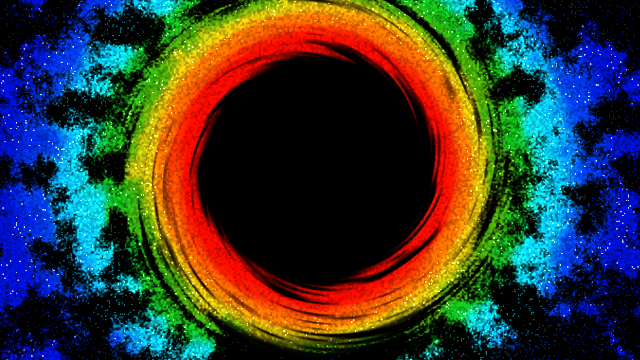
A Shadertoy shader for this background:

```glsl
// A dark disc ringed by spiralling streaks that shift from red to green,
// then break up into cyan and blue clouds scattered with bright specks.
// Streaks are noise on a sheared polar grid; clouds are layered value noise.

const vec2 CENTRE = vec2(-0.014, 0.030);  // from mid canvas, in heights
const float HOLE_RADIUS = 0.322;
const float RING_RADIUS = 0.408;          // where the streaks are densest
const float TAU = 6.2831853;
const float STREAK_FREQ = 42.0;           // streaks per unit of radius
const vec2 STREAK_WRAP = vec2(8.0, 15.0); // cells per turn, spiral shift
const float CLOUD_FREQ = 13.0;
const float SPECK_FREQ = 190.0;
const vec2 DARK_POCKET = vec2(-0.53, -0.25);
const vec2 BLUE_GLOW = vec2(-0.83, -0.08);

const int STOP_COUNT = 9;
const float STOPS[STOP_COUNT] = float[](
    0.365, 0.425, 0.465, 0.505, 0.575, 0.630, 0.675, 0.770, 0.880);
const vec3 RAMP[STOP_COUNT] = vec3[](
    vec3(1.00, 0.04, 0.00), vec3(1.00, 0.45, 0.00), vec3(0.88, 0.78, 0.04),
    vec3(0.30, 0.68, 0.03), vec3(0.06, 0.72, 0.10), vec3(0.04, 0.86, 0.90),
    vec3(0.03, 0.80, 1.00), vec3(0.01, 0.22, 0.90), vec3(0.00, 0.06, 0.80));

float hash(vec2 cell) {
    vec3 q = fract(cell.xyx * 0.1031);
    q += dot(q, q.yzx + 33.33);
    return fract((q.x + q.y) * q.z);
}

// Maps a cell beyond one full turn back to its twin on the spiral
float wrappedHash(vec2 cell, vec2 wrap) {
    float turn = wrap.x > 0.0 ? floor(cell.x / wrap.x) : 0.0;
    return hash(cell + turn * vec2(-wrap.x, wrap.y));
}

float noise(vec2 p, vec2 wrap) {
    vec2 cell = floor(p);
    vec2 f = fract(p);
    f = f * f * (3.0 - 2.0 * f);
    float low = mix(wrappedHash(cell, wrap),
                    wrappedHash(cell + vec2(1, 0), wrap), f.x);
    float high = mix(wrappedHash(cell + vec2(0, 1), wrap),
                     wrappedHash(cell + vec2(1, 1), wrap), f.x);
    return mix(low, high, f.y);
}

float clouds(vec2 p) {
    float sum = 0.0, weight = 0.5;
    for (int i = 0; i < 5; i++) {
        sum += weight * noise(p, vec2(0.0));
        p = mat2(1.6, 1.2, -1.2, 1.6) * p + 17.3;
        weight *= 0.56;
    }
    return sum / 1.074;
}

float streaks(float radius, float angle) {
    float turns = angle / TAU;
    vec2 p = vec2(turns * STREAK_WRAP.x,
                  radius * STREAK_FREQ - turns * STREAK_WRAP.y);
    return 0.55 * noise(p, STREAK_WRAP)
         + 0.45 * noise(p * 3.0, STREAK_WRAP * 3.0);
}

vec3 spectrum(float radius) {
    vec3 colour = RAMP[0];
    for (int i = 1; i < STOP_COUNT; i++)
        colour = mix(colour, RAMP[i], smoothstep(STOPS[i - 1], STOPS[i], radius));
    return colour;
}

float blob(vec2 p, vec2 middle, float size) {
    vec2 d = (p - middle) / size;
    return exp(-dot(d, d));
}

// Round dots, one at a random place in some of the grid cells
float specks(vec2 p, float chance) {
    vec2 cell = floor(p * SPECK_FREQ);
    vec2 offset = 0.35 + 0.3 * vec2(hash(cell + 51.0), hash(cell + 93.0));
    float d = length(fract(p * SPECK_FREQ) - offset);
    return step(1.0 - chance, hash(cell + 7.0)) * (1.0 - smoothstep(0.2, 0.65, d));
}

void mainImage(out vec4 fragColor, in vec2 fragCoord) {
    vec2 p = (fragCoord - 0.5 * iResolution.xy) / iResolution.y - CENTRE;
    float radius = length(p);
    float angle = atan(p.y, p.x);
    float streak = streaks(radius, angle);
    float cloud = clouds(p * CLOUD_FREQ + 40.0);
    float grain = noise(p * SPECK_FREQ, vec2(0.0));

    // Ring: a raised threshold opens dark gaps away from its middle
    float ringCut = 0.2 + min(0.34, 4.2 * max(abs(radius - RING_RADIUS) - 0.025, 0.0));
    float ring = smoothstep(ringCut - 0.12, ringCut + 0.22, streak);
    ring *= smoothstep(HOLE_RADIUS - 0.012, HOLE_RADIUS + 0.025,
                       radius + 0.04 * (streak - 0.5));

    // Clouds: thick at the sides, thin at the poles, corners and pocket
    float pole = 1.0 - smoothstep(0.38, 0.66, abs(p.x) / max(radius, 0.001));
    float outer = smoothstep(0.66, 0.92, radius);
    float cut = 0.43 + pole * (p.y < 0.0 ? 0.30 : 0.12) + 0.10 * outer;
    cut += 0.12 * smoothstep(0.25, 0.45, abs(p.y)) * smoothstep(0.55, 0.70, radius);
    cut += 0.32 * blob(p, DARK_POCKET, 0.09) - 0.16 * blob(p, BLUE_GLOW, 0.20);
    float body = mix(streak, cloud, smoothstep(0.47, 0.60, radius));
    float haze = smoothstep(cut - 0.09, cut + 0.13, body + 0.16 * (grain - 0.5));

    float toCloud = smoothstep(0.445, 0.53, radius);
    float light = mix(ring, haze, toCloud);
    float tint = radius + mix(0.045 * (streak - 0.5), 0.14 * (cloud - 0.5), toCloud);
    vec3 colour = spectrum(tint) * light * (0.72 + 0.5 * grain);

    // Specks: pale sparks on lit parts, coloured dust around them
    float dust = specks(p + 3.0, 0.10) * smoothstep(0.50, 0.62, radius) * (1.0 - pole);
    colour += spectrum(tint) * dust * 0.55;
    float spark = specks(p, 0.035) * smoothstep(0.38, 0.46, radius);
    colour += vec3(0.75, 0.8, 0.65) * spark * (0.15 + 0.85 * light);

    fragColor = vec4(clamp(colour, 0.0, 1.0), 1.0);
}
```
